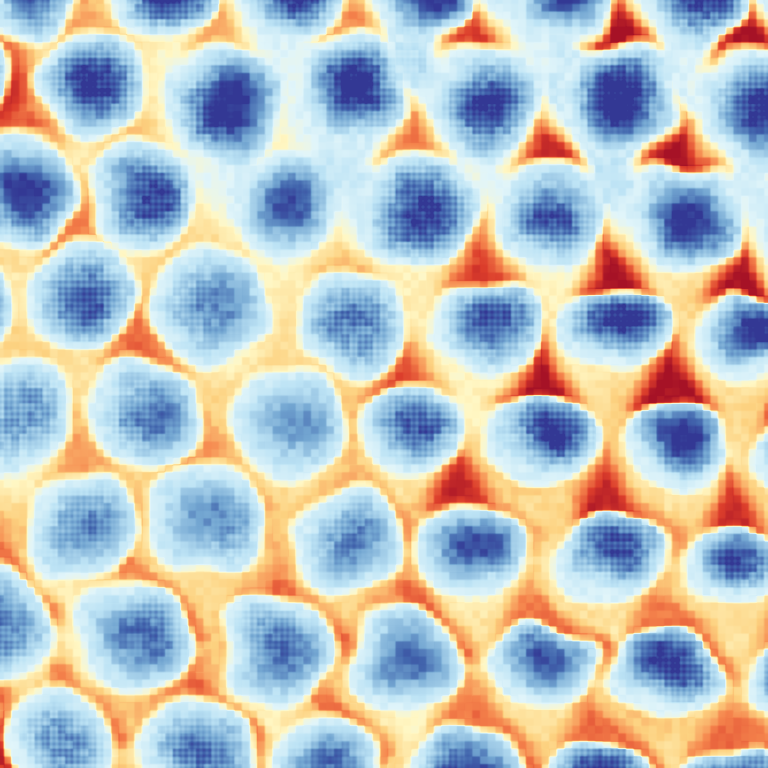
A WebGL 1 fragment shader for this pattern:

```glsl
precision highp float;
// Heat map of a slanted hexagonal lattice: blue cells in warm walls, each cell
// topped by a red wedge. A scalar field is built from the lattice, sampled on
// softened blocks, given a fine weave and coloured by a red-yellow-blue ramp.
uniform vec2 u_resolution;

const float BLOCKS = 100.0;   // coarse sample blocks across the canvas
const float THREADS = 128.0;  // fine weave lines across the canvas
const float PITCH = 0.173;    // spacing of cells in a row
const float TAU = 6.2832;

float hash(vec2 p) {
  vec3 q = fract(vec3(p.xyx) * 0.1031);
  q += dot(q, q.yzx + 33.33);
  return fract((q.x + q.y) * q.z);
}

float noise(vec2 p) {
  vec2 i = floor(p), f = fract(p);
  f = f * f * (3.0 - 2.0 * f);
  vec2 e = vec2(1.0, 0.0);
  return mix(mix(hash(i), hash(i + e.xy), f.x),
             mix(hash(i + e.yx), hash(i + e.xx), f.x), f.y);
}

// Staircase coordinates with narrow smooth risers
vec2 softBlocks(vec2 p, float count) {
  vec2 g = p * count;
  return (floor(g) + smoothstep(0.3, 0.7, fract(g))) / count;
}

float segmentDistance(vec2 p, vec2 a, vec2 b) {
  vec2 ab = b - a;
  return length(p - a - ab * clamp(dot(p - a, ab) / dot(ab, ab), 0.0, 1.0));
}

// Upright wedge: flat base at y = 0, fading towards its apex
float wedge(vec2 p, vec2 size) {
  float y = p.y / size.y;
  float f = 1.0 - max(y, 0.0) - abs(p.x) / size.x;
  return smoothstep(-0.3, 0.65, f) * smoothstep(-0.2, 0.08, y);
}

// Left end of a row of cells; y runs downwards here
float rowStart(float row) {
  return 0.118 + PITCH * 0.5 * mod(row, 2.0) - 0.005 * row;
}

vec2 cellCentre(float column, float row) {
  float x = rowStart(row) + PITCH * column;
  float y = 0.115 + 0.139 * row + (0.025 + 0.011 * row) * x;
  vec2 id = vec2(column, row) + 20.0;
  float loose = mix(0.028, 0.010, smoothstep(0.3, 0.7, x));
  return vec2(x, y) + loose * (vec2(hash(id), hash(id + 7.0)) - 0.5);
}

// One cell: x = coverage, y = depth of blue, z = heat of its wedge and streak
vec3 cellField(vec2 p, vec2 centre, float chance) {
  float right = smoothstep(0.3, 0.8, centre.x);
  float lower = smoothstep(0.2, 0.5, centre.y);
  vec2 radius = vec2(0.076, mix(0.077, 0.057, right * lower));
  vec2 d = vec2(p.x - centre.x, centre.y - p.y);

  float inside = smoothstep(-0.08, 0.14, 1.0 - length(d / radius));
  vec2 core = (d - vec2(0.006, 0.012 * right * lower)) / radius;
  float peak = mix(0.62, 1.0, max(right * 0.85, 1.0 - lower)) + 0.22 * (chance - 0.5);
  float depth = inside * peak * (1.0 - smoothstep(0.1, 1.02, length(core)));

  float strength = mix(0.1 + 0.55 * chance, 0.86 + 0.2 * chance, smoothstep(0.4, 0.75, centre.x));
  strength *= 1.0 - 0.45 * smoothstep(0.72, 0.82, centre.y);
  vec2 foot = vec2(-0.006, radius.y * 0.82);
  float heat = strength * wedge(d - foot, vec2(0.056, 0.098));
  float streak = segmentDistance(d, vec2(0.0, 0.085), vec2(0.07, 0.015));
  heat = max(heat, 0.5 * smoothstep(0.034, 0.006, streak) * smoothstep(0.6, 0.8, centre.y));
  return vec3(inside, depth, heat);
}

// Strongest response of the nearby cells
vec3 lattice(vec2 p) {
  float nearRow = floor((p.y - 0.115 - 0.025 * p.x) / (0.139 + 0.011 * p.x) + 0.5);
  vec3 field = vec3(0.0);
  for (int j = -1; j <= 1; j++) {
    float row = nearRow + float(j);
    float nearColumn = floor((p.x - rowStart(row)) / PITCH + 0.5);
    for (int i = -1; i <= 1; i++) {
      float column = nearColumn + float(i);
      float chance = hash(vec2(column, row) + 53.0);
      field = max(field, cellField(p, cellCentre(column, row), chance));
    }
  }
  return field;
}

vec3 rampStep(vec3 below, vec3 above, float start, float end, float t) {
  return mix(below, above, clamp((t - start) / (end - start), 0.0, 1.0));
}

// 0 = deep red, 0.5 = cream, 1 = deep blue
vec3 heatRamp(float t) {
  vec3 c = rampStep(vec3(0.65, 0.07, 0.15), vec3(0.86, 0.24, 0.17), 0.02, 0.13, t);
  c = rampStep(c, vec3(0.96, 0.52, 0.30), 0.13, 0.24, t);
  c = rampStep(c, vec3(0.99, 0.82, 0.50), 0.24, 0.36, t);
  c = rampStep(c, vec3(1.00, 0.97, 0.77), 0.36, 0.47, t);
  c = rampStep(c, vec3(0.88, 0.96, 0.98), 0.47, 0.57, t);
  c = rampStep(c, vec3(0.74, 0.89, 0.96), 0.57, 0.65, t);
  c = rampStep(c, vec3(0.45, 0.65, 0.82), 0.65, 0.80, t);
  c = rampStep(c, vec3(0.26, 0.40, 0.68), 0.80, 0.91, t);
  return rampStep(c, vec3(0.20, 0.22, 0.58), 0.91, 1.0, t);
}

void main() {
  vec2 uv = gl_FragCoord.xy / u_resolution;
  vec2 p = mix(vec2(uv.x, 1.0 - uv.y), softBlocks(vec2(uv.x, 1.0 - uv.y), BLOCKS), 0.8);
  vec2 warp = vec2(noise(p * 19.0), noise(p * 19.0 + 40.0)) - 0.5;
  vec3 cell = lattice(p + 0.024 * warp);

  // Walls: warm below and at the left, pale blue at the upper right
  float cool = smoothstep(0.42, 0.24, p.y) * smoothstep(0.16, 0.36, p.x);
  float wall = mix(0.40, 0.61, cool) + 0.15 * (noise(p * 13.0 + 9.0) - 0.5);
  float rim = max(smoothstep(0.09, 0.01, length((p - vec2(0.0, 0.11)) * vec2(1.3, 0.8))),
                  smoothstep(0.12, 0.02, length(p - vec2(0.0, 1.0))));
  float heat = max(cell.z, 0.9 * rim) * (1.0 - 0.95 * cell.x);
  float t = mix(mix(wall, 0.59, cell.x), 0.02, clamp(heat, 0.0, 1.0));
  t += 0.42 * cell.y;

  // Block grain, then a fine weave inside the blue
  float blue = smoothstep(0.58, 0.8, t);
  t += (noise(p * BLOCKS) - 0.5) * mix(0.05, 0.10, blue);
  vec2 thread = cos(TAU * THREADS * uv);
  t += 0.022 * blue * (thread.x + thread.y) * smoothstep(0.25, 0.7, noise(p * 9.0 + 3.0));
  gl_FragColor = vec4(heatRamp(t), 1.0);
}
```
